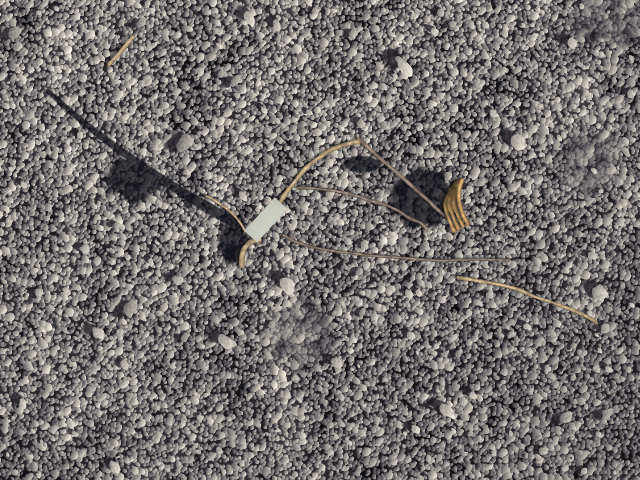
Reproduce this texture procedurally as a WebGL 2 fragment shader.

```glsl
#version 300 es
precision highp float;
// Sunlit gravel with pebbles, worn tread prints, dry twigs and a blank pale tag.
uniform vec2 u_resolution;
out vec4 fragColor;

const vec2 SUN = vec2(0.95, -0.31);
const vec3 STRAW = vec3(0.70, 0.61, 0.48);
const vec3 BARK = vec3(0.52, 0.46, 0.42);

vec3 hash3(vec2 p) {
  vec3 q = fract(p.xyx * vec3(0.1031, 0.1030, 0.0973));
  q += dot(q, q.yxz + 33.33);
  return fract((q.xxy + q.yzz) * q.zyx);
}

float noise(vec2 p) {
  vec2 i = floor(p), f = fract(p);
  f = f * f * (3.0 - 2.0 * f);
  vec2 e = vec2(1.0, 0.0);
  return mix(mix(hash3(i).x, hash3(i + e).x, f.x),
             mix(hash3(i + e.yx).x, hash3(i + e.xx).x, f.x), f.y);
}

float fbm(vec2 p) {
  float sum = 0.0, amp = 0.5;
  for (int i = 0; i < 4; i++) {
    sum += amp * noise(p);
    p = p * 2.03 + 17.0;
    amp *= 0.5;
  }
  return sum;
}

// Overlapping domes: x = tone, y = height, z = random value of the grain
vec3 grains(vec2 p, float scale) {
  vec2 cell = floor(p * scale), f = fract(p * scale), slope = vec2(0.0);
  float height = 0.0, id = 0.5;
  for (int k = 0; k < 9; k++) {
    vec2 o = vec2(k % 3, k / 3) - 1.0;
    vec3 h = hash3(cell + o);
    vec2 q = (f - o - h.xy) / mix(0.45, 0.78, h.z);
    q.x += (h.x - 0.5) * q.y;
    float dome = 1.0 - dot(q, q);
    if (dome > height) { height = dome; slope = q; id = fract(h.z * 7.0 + h.x); }
  }
  float tone = 0.49 + 0.29 * dot(slope, SUN) + 0.32 * (id - 0.5);
  return vec3(mix(0.15, tone, smoothstep(0.0, 0.3, height)), height, id);
}

float groundTone(vec2 p) {
  float tone = grains(p, 115.0).x;
  vec3 coarse = grains(p + 5.0, 66.0);
  return mix(tone, coarse.x + 0.04, step(0.74, coarse.z) * smoothstep(0.1, 0.3, coarse.y));
}

// Scattered stones, each with a shadow on the side away from the sun
float pebbles(float tone, vec2 p, float scale, float keep, float size, float px) {
  vec2 cell = floor(p * scale);
  float shade = 0.0, body = 0.0, bodyTone = 0.0;
  for (int k = 0; k < 9; k++) {
    vec2 id = cell + vec2(k % 3, k / 3) - 1.0;
    vec3 h = hash3(id + 41.0), g = hash3(id + 87.0);
    if (h.z > keep) continue;
    float r = size * mix(0.45, 1.0, g.x * g.x);
    vec2 q = (p - (id + 0.15 + 0.7 * h.xy) / scale) / r;
    q.y += (g.y - 0.5) * q.x;
    q.x *= mix(0.8, 1.3, g.z);
    float wobble = 0.5 * (noise(q * 1.6 + id * 3.0) - 0.5);
    float shadowDist = length((q + SUN * 1.1) * vec2(0.75, 1.0)) + wobble;
    shade = max(shade, 1.0 - smoothstep(0.75, 1.15, shadowDist));
    float m = 1.0 - smoothstep(-px, px, (length(q) + wobble - 0.9) * r);
    if (m > body) {
      body = m;
      bodyTone = 0.56 + 0.2 * g.y + 0.17 * dot(q, SUN) + 0.14 * (noise(q * 4.0 + id) - 0.5);
    }
  }
  return mix(mix(tone, 0.13, shade * 0.8), bodyTone, body);
}

// Pressed soil with a coarse knobbly pattern
float tread(float tone, vec2 p, vec2 centre, vec2 radii) {
  float edge = length((p - centre) / radii) + 0.5 * (noise(p * 35.0) - 0.5);
  float pressed = 0.08 + 0.8 * grains(p, 36.0).x;
  return mix(tone, pressed, 0.5 * (1.0 - smoothstep(0.7, 1.1, edge)));
}

float blob(vec2 p, vec2 centre, vec2 radii) {
  float d = length((p - centre) / radii) + 0.8 * (fbm(p * 32.0) - 0.47);
  return 1.0 - smoothstep(0.8, 1.1, d);
}

// x = distance to a quadratic curve, y = place along it
vec2 curve(vec2 p, vec2 a, vec2 b, vec2 c) {
  vec2 best = vec2(9.0, 0.0), from = a;
  for (int i = 1; i <= 10; i++) {
    float t = float(i) / 10.0;
    vec2 to = mix(mix(a, b, t), mix(b, c, t), t), e = to - from;
    float s = clamp(dot(p - from, e) / dot(e, e), 0.0, 1.0);
    float d = length(p - from - e * s);
    if (d < best.x) best = vec2(d, t + (s - 1.0) / 10.0);
    from = to;
  }
  return best;
}

vec3 twig(vec3 col, vec2 p, vec2 a, vec2 b, vec2 c, float width, vec3 tint, float px) {
  vec2 bent = p + 0.006 * (vec2(noise(p * 26.0), noise(p * 26.0 + 9.0)) - 0.5);
  float w = width * (0.8 + 0.4 * noise(p * 60.0));
  float shade = 1.0 - smoothstep(0.0, w + 0.004, curve(bent + SUN * 0.006, a, b, c).x);
  float d = curve(bent, a, b, c).x;
  vec3 body = tint * (1.15 - 0.4 * d / w) * (0.8 + 0.4 * noise(p * 140.0));
  return mix(col * (1.0 - 0.45 * shade), body, 1.0 - smoothstep(-px, px, d - w));
}

void main() {
  vec2 p = gl_FragCoord.xy / u_resolution.y;
  float px = 0.75 / u_resolution.y;

  // Ground, four samples per pixel
  float tone = 0.0;
  for (int k = 0; k < 4; k++)
    tone += 0.25 * groundTone(p + (vec2(k % 2, k / 2) - 0.5) * 0.5 / u_resolution.y);
  tone = tread(tone, p, vec2(0.63, 0.31), vec2(0.08, 0.075));
  tone = tread(tone, p, vec2(1.23, 0.66), vec2(0.075, 0.065));
  tone = tread(tone, p, vec2(1.27, 0.96), vec2(0.08, 0.06));
  tone += 0.5 * (fbm(p * 11.0) - fbm(p * 11.0 + SUN * 0.25)) + 0.14 * (fbm(p * 5.0) - 0.47);
  tone *= 0.95 + 0.07 * smoothstep(0.0, 0.8, p.y) - 0.08 * smoothstep(0.9, 1.33, p.x);
  tone = pebbles(tone, p, 27.0, 0.22, 0.009, px);
  tone = pebbles(tone, p, 9.0, 0.45, 0.021, px);
  vec3 tint = mix(vec3(1.0, 0.95, 1.07), vec3(1.03, 1.0, 0.96), smoothstep(0.1, 0.65, tone));
  vec3 col = max(tone, 0.05) * tint;

  // Long cast shadows
  vec2 stick = curve(p, vec2(0.10, 0.81), vec2(0.26, 0.66), vec2(0.50, 0.53));
  float shade = 1.0 - smoothstep(0.0, 0.004, stick.x - mix(0.003, 0.010, stick.y));
  shade = max(shade, blob(p, vec2(0.278, 0.627), vec2(0.055, 0.05)));
  shade = max(shade, blob(p, vec2(0.880, 0.590), vec2(0.075, 0.055)));
  shade = max(shade, blob(p, vec2(0.485, 0.488), vec2(0.035, 0.04)));
  shade = max(shade, blob(p, vec2(0.755, 0.658), vec2(0.045, 0.018)));
  col = mix(col, col * 0.2 + vec3(0.04, 0.045, 0.07), shade * 0.92);

  // Dry stems and straw
  col = twig(col, p, vec2(0.59, 0.51), vec2(0.70, 0.45), vec2(1.06, 0.458), 0.0028, BARK, px);
  col = twig(col, p, vec2(0.62, 0.61), vec2(0.81, 0.60), vec2(0.89, 0.52), 0.0030, BARK, px);
  col = twig(col, p, vec2(0.747, 0.712), vec2(0.80, 0.66), vec2(0.93, 0.55), 0.0038, BARK, px);
  col = twig(col, p, vec2(0.58, 0.57), vec2(0.64, 0.69), vec2(0.747, 0.705), 0.0048, STRAW, px);
  col = twig(col, p, vec2(0.955, 0.422), vec2(1.12, 0.40), vec2(1.241, 0.326), 0.0038, STRAW, px);
  col = twig(col, p, vec2(0.505, 0.445), vec2(0.50, 0.50), vec2(0.54, 0.50), 0.0055, STRAW, px);
  col = twig(col, p, vec2(0.43, 0.59), vec2(0.48, 0.57), vec2(0.51, 0.52), 0.0030, STRAW, px);
  col = twig(col, p, vec2(0.23, 0.865), vec2(0.25, 0.89), vec2(0.277, 0.925), 0.0045, STRAW, px);
  for (int i = 0; i < 4; i++) {
    vec2 shift = vec2(0.009, 0.004) * float(i) - vec2(0.015, 0.0);
    col = twig(col, p, vec2(0.955, 0.618) + shift * 0.5, vec2(0.93, 0.57) + shift,
               vec2(0.96, 0.52) + shift, 0.0042, STRAW * vec3(1.05, 0.96, 0.8), px);
  }

  // Blank tag
  vec2 q = p - vec2(0.554, 0.542);
  q = vec2(dot(q, vec2(0.67, 0.74)), dot(q, vec2(-0.74, 0.67)));
  vec2 gap = abs(q) - vec2(0.047, 0.018);
  float tag = max(gap.x, gap.y);
  vec3 paper = vec3(0.83, 0.84, 0.80) - 0.08 * noise(p * 50.0) - 0.5 * q.y;
  fragColor = vec4(mix(col, paper, 1.0 - smoothstep(-px, px, tag)), 1.0);
}
```
